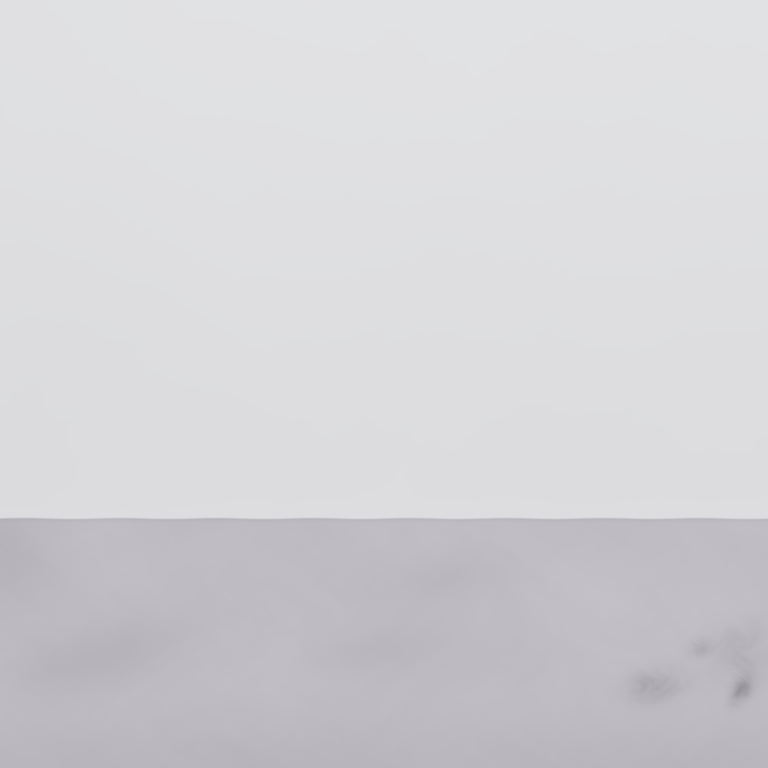
This background is drawn by a WebGL 2 fragment shader. Its source:

```glsl
#version 300 es
precision highp float;

uniform vec2 u_resolution;
out vec4 fragColor;

const float HORIZON = 0.325;

// Warped layered sines, roughly in -1..1
float layeredSines(vec2 p, int layers) {
  float sum = 0.0;
  float weight = 0.5;
  for (int i = 0; i < layers; i++) {
    p += 0.7 * sin(p.yx * 1.3 + float(i) * 1.9);
    sum += weight * sin(p.x) * cos(p.y + 0.6);
    p = mat2(1.5, 1.1, -1.1, 1.5) * p;
    weight *= 0.6;
  }
  return sum;
}

// Soft elliptical spot, tilted by angle
float softSpot(vec2 p, vec2 center, vec2 radius, float angle) {
  float c = cos(angle);
  float s = sin(angle);
  vec2 d = mat2(c, -s, s, c) * (p - center) / radius;
  return exp(-dot(d, d));
}

vec3 wallColor(vec2 uv) {
  vec3 low = vec3(0.863, 0.863, 0.874);
  vec3 high = vec3(0.884, 0.886, 0.892);
  float height = (uv.y - HORIZON) / (1.0 - HORIZON);
  vec3 color = mix(low, high, smoothstep(0.0, 1.1, height));
  color -= 0.005 * (1.0 - smoothstep(0.0, 0.35, uv.x));
  color += 0.006 * exp(-(uv.y - HORIZON) / 0.02);
  return color + 0.0015 * layeredSines(uv * 14.0, 3);
}

// Dark marks near the lower right, broken up by grain
float stains(vec2 uv) {
  float grain = layeredSines(uv * 75.0, 4);
  float marks = 0.11 * softSpot(uv, vec2(0.853, 0.106), vec2(0.036, 0.020), 0.2);
  marks += 0.17 * softSpot(uv, vec2(0.966, 0.102), vec2(0.011, 0.019), -0.5);
  marks += 0.08 * softSpot(uv, vec2(0.910, 0.156), vec2(0.016, 0.012), 0.3);
  marks += 0.06 * softSpot(uv, vec2(0.965, 0.150), vec2(0.035, 0.040), -0.6);
  return marks * (0.8 + 0.5 * grain);
}

vec3 floorColor(vec2 uv) {
  vec3 color = vec3(0.748, 0.739, 0.763);
  // Broad shading
  float shade = 0.035 * softSpot(uv, vec2(0.0, 0.28), vec2(0.08, 0.09), 0.0);
  shade += 0.030 * softSpot(uv, vec2(0.13, 0.145), vec2(0.12, 0.045), 0.2);
  shade += 0.022 * softSpot(uv, vec2(0.57, 0.245), vec2(0.09, 0.035), 0.1);
  shade += 0.020 * softSpot(uv, vec2(0.50, 0.155), vec2(0.10, 0.035), 0.1);
  shade += 0.025 * (1.0 - smoothstep(0.0, 0.10, uv.y));
  shade -= 0.014 * softSpot(uv, vec2(0.80, 0.23), vec2(0.16, 0.06), 0.0);
  // Mottling and fine grain
  float mottle = 0.010 * layeredSines(uv * vec2(13.0, 18.0), 4);
  mottle += 0.003 * layeredSines(uv * 110.0, 3);
  return color + mottle - shade - stains(uv);
}

void main() {
  vec2 uv = gl_FragCoord.xy / u_resolution;
  float edge = HORIZON + 0.0006 * sin(uv.x * 50.0);
  float softness = max(0.0015, 0.75 / u_resolution.y);
  float wallMask = smoothstep(edge - softness, edge + softness, uv.y);
  // Thin darker line where the floor meets the wall
  float seam = 0.025 * exp(-abs(uv.y - edge + 0.002) / 0.002);
  vec3 color = mix(floorColor(uv) - seam, wallColor(uv), wallMask);
  fragColor = vec4(color, 1.0);
}
```
